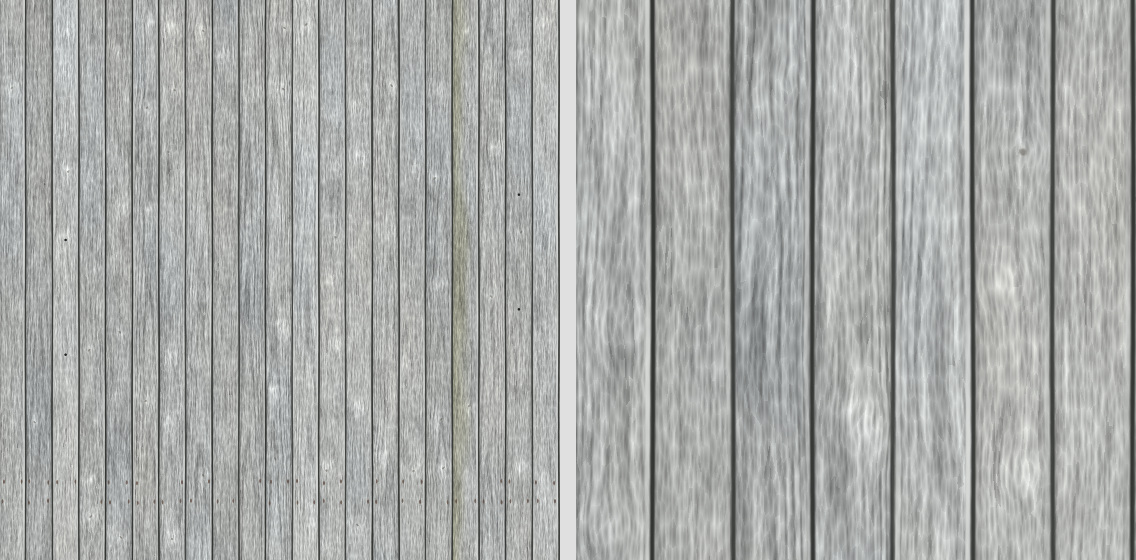
Left: the whole. Right: its middle third, enlarged.
Reproduce this texture procedurally as a three.js fragment shader.

```glsl
// Weathered grey timber cladding: 21 upright planks with dark seams and pale lips.
// Stretched cellular noise makes the fibres and layered sines bend the grain;
// knots, nails and bore holes are scattered per plank by hashes.

varying vec2 vUv;

float hash(vec2 p) {
  return fract(sin(dot(p, vec2(127.1, 311.7))) * 4375.85);
}

// Cellular noise: x = distance to the nearest point, y = random value of its cell
vec2 cells(vec2 p) {
  vec2 base = floor(p);
  vec2 nearest = vec2(9.0, 0.0);
  for (int j = -1; j <= 1; j++) {
    for (int i = -1; i <= 1; i++) {
      vec2 cell = base + vec2(float(i), float(j));
      vec2 point = cell + vec2(hash(cell), hash(cell + 37.3));
      float d = length(p - point);
      if (d < nearest.x) nearest = vec2(d, hash(cell + 71.9));
    }
  }
  return nearest;
}

// Slow layered sines, roughly -1 to 1
float waves(vec2 p, float seed) {
  return 0.5 * sin(p.y * 0.63 + p.x * 2.1 + seed)
       + 0.3 * sin(p.y * 1.47 - p.x * 3.4 + seed * 2.3)
       + 0.2 * sin(p.y * 3.1 + p.x * 5.2 + seed * 3.7);
}

// Soft-edged spot of the given radius
float spot(vec2 offset, float radius) {
  return 1.0 - smoothstep(radius * 0.45, radius * 1.25, length(offset));
}

void main() {
  // Plank coordinates, where one unit is a plank width
  float x = vUv.x * 21.0 + 0.04;
  float plank = floor(x);
  vec2 p = vec2(fract(x), vUv.y * 21.0);
  float seed = hash(vec2(plank, 4.0)) * 40.0;

  // Knots: a few pale blotches along each plank that push the grain aside
  float knot = 0.0;
  float core = 0.0;
  float bend = 0.0;
  float slot = floor(p.y / 2.3);
  for (int k = -1; k <= 1; k++) {
    vec2 key = vec2(plank, slot + float(k));
    float present = step(0.6, hash(key + 5.7));
    vec2 center = vec2(0.3 + 0.45 * hash(key + 11.0),
                       (key.y + 0.2 + 0.6 * hash(key + 23.0)) * 2.3);
    vec2 o = p - center;
    float size = 0.15 + 0.15 * hash(key + 31.0);
    o += 0.03 * vec2(sin(o.y * 11.0 + seed), sin(o.x * 13.0 + seed));
    knot += present * exp(-dot(o * vec2(1.0, 0.7), o) / (size * size));
    core += present * step(0.6, hash(key + 43.0)) * spot(o, 0.05);
    bend += present * o.x * exp(-dot(o, o) * 7.0);
  }

  // Grain: long fibres, short flecks and arched growth rings
  vec2 g = p;
  g.x += 0.05 * waves(vec2(0.0, p.y * 0.7), seed) - 0.28 * bend;
  vec2 fibre = cells(vec2(g.x * 14.0 + seed * 9.0, g.y * 0.85 + seed));
  vec2 fleck = cells(vec2(g.x * 21.0 + seed * 5.0, g.y * 4.0 + seed));
  float arch = g.x - 0.3 - 0.4 * hash(vec2(plank, 8.0));
  float ring = sin(arch * arch * 75.0 + g.y * 1.1 + 2.0 * waves(p * 0.5, seed));
  float ringLine = 0.3 - pow(0.5 - 0.5 * ring, 3.0);
  float ringAmount = 0.03 + 0.13 * pow(hash(vec2(plank, 15.0)), 2.0);

  // Tone: plank shade, broad weathering, then the grain
  float weather = waves(p * vec2(1.0, 0.55), seed + 3.0);
  float tone = 0.7 + 0.08 * (hash(vec2(plank, 2.0)) - 0.5);
  tone += 0.045 * weather + ringAmount * ringLine;
  tone += 0.17 * (0.42 - fibre.x) + 0.09 * (fibre.y - 0.5);
  tone += 0.17 * (fleck.x - 0.42) + 0.08 * (fleck.y - 0.5);
  float rough = smoothstep(-0.1, 0.7, waves(p * vec2(1.6, 0.5), seed + 9.0));
  tone -= 0.2 * rough * smoothstep(0.55, 0.95, mix(fibre.y, fleck.y, 0.35));
  tone += 0.1 * min(knot, 1.0) * (0.6 + 0.8 * fleck.x);

  // Colour: cool silver to faintly warm grey, with one mossy plank
  float warmth = 0.5 + 0.5 * waves(p * 0.35, seed + 17.0);
  vec3 color = tone * mix(vec3(0.98, 1.003, 1.005), vec3(1.0, 1.004, 0.982), warmth);
  float moss = step(16.5, plank) * step(plank, 17.5);
  moss *= smoothstep(0.75, 0.1, p.x + 0.25 * weather);
  color *= mix(vec3(1.0), vec3(0.92, 0.91, 0.82), moss);
  color = mix(color, vec3(0.4, 0.38, 0.35), 0.55 * min(core, 1.0));

  // Nails: two rows near the foot, one by each edge of the plank
  for (int n = 0; n < 4; n++) {
    float side = mod(float(n), 2.0);
    float row = floor(float(n) / 2.0);
    vec2 key = vec2(plank, float(n) + 50.0);
    vec2 nail = vec2(mix(0.16, 0.84, side) + 0.1 * (hash(key) - 0.5),
                     mix(2.93, 2.18, row) + 0.1 * (hash(key + 3.0) - 0.5));
    float shown = step(0.4, hash(key + 9.0));
    vec2 o = (p - nail) * vec2(1.0, 0.45);
    color = mix(color, vec3(0.36, 0.28, 0.24), 0.75 * shown * spot(o, 0.04));
  }

  // Bore holes: a pair of black dots on every seventeenth plank
  for (int h = 0; h < 2; h++) {
    vec2 hole = vec2(0.5, mix(7.5, 11.8, float(h)) + 0.1 * plank);
    float shown = 1.0 - step(0.5, mod(plank - 2.0, 17.0));
    color = mix(color, vec3(0.14), shown * spot(p - hole, 0.055));
  }

  // Seams: soft shade, a pale lip on one side and a thin dark gap
  float seam = floor(x + 0.5);
  float d = x - seam + 0.008 * sin(p.y * 0.7 + seam * 2.0);
  float lipSide = hash(vec2(seam, 80.0)) < 0.7 ? -1.0 : 1.0;
  float lip = 1.0 - smoothstep(0.012, 0.045, abs(d - lipSide * 0.068));
  float gap = 1.0 - smoothstep(0.008, 0.046, abs(d));
  float worn = 0.75 + 0.25 * sin(p.y * 1.3 + seam * 5.0);
  color *= 1.0 - 0.12 * (1.0 - smoothstep(0.03, 0.15, abs(d)));
  color = mix(color, vec3(0.86, 0.87, 0.86), lip * worn * (0.45 + 0.5 * hash(vec2(seam, 83.0))));
  color = mix(color, vec3(0.19, 0.2, 0.19), gap * (0.8 + 0.2 * hash(vec2(seam, 87.0))));

  gl_FragColor = vec4(clamp(color, 0.0, 1.0), 1.0);
}
```
